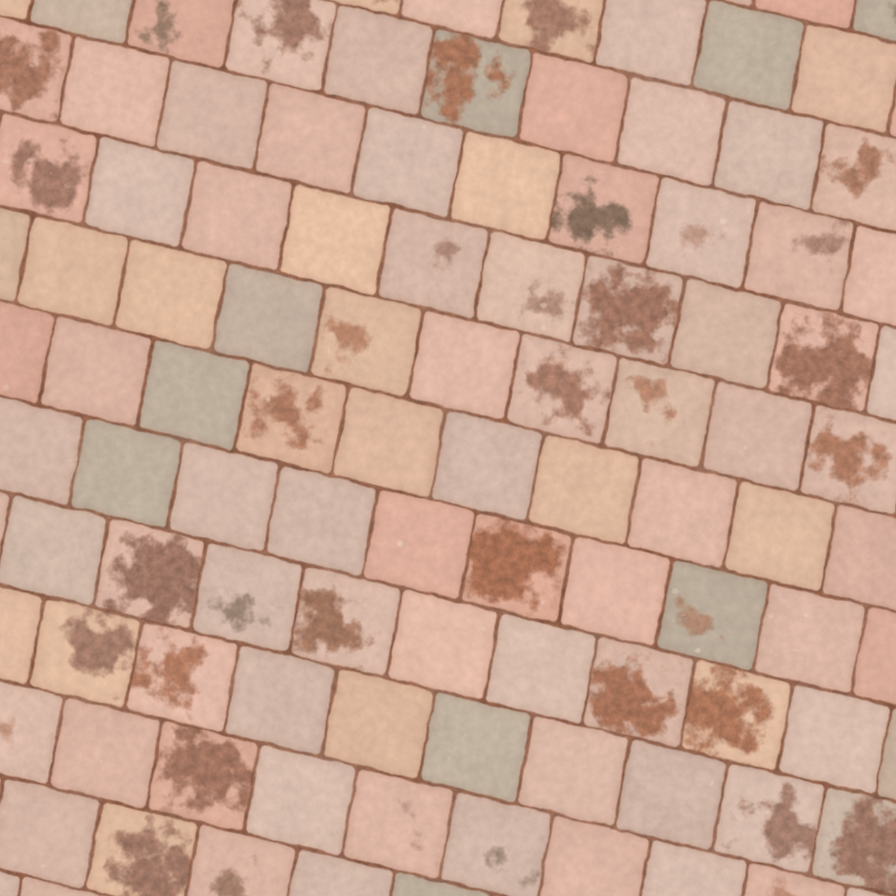
Give the GLSL for this texture, as a Shadertoy shader.

```glsl
// Weathered rosy stone setts in tilted, staggered rows with thin brown joints and patchy stains.
#define COUNT vec2(8.91, 9.72)  // setts per canvas along and across the rows
#define TILT 0.237              // slope of the rows, radians
#define STAGGER 0.42            // shift of every second row
#define LEAN 0.05               // skew of the upright joints
#define JOINT 0.0017            // half width of a joint
#define CORNER 0.007            // corner radius of a sett
#define WOBBLE 0.0034           // waviness of the edges
#define STAINED 0.42            // share of setts with a stain
#define GRAIN 0.075             // strength of the stone grain

const vec3 ROSE = vec3(0.875, 0.715, 0.645);
const vec3 SAND = vec3(0.885, 0.735, 0.625);
const vec3 ASH = vec3(0.835, 0.725, 0.665);
const vec3 SAGE = vec3(0.745, 0.685, 0.615);
const vec3 BLUSH = vec3(0.875, 0.665, 0.590);
const vec3 RUST = vec3(0.645, 0.425, 0.320);
const vec3 UMBER = vec3(0.600, 0.440, 0.375);
const vec3 SOOT = vec3(0.430, 0.370, 0.310);
const vec3 MORTAR = vec3(0.535, 0.350, 0.265);

// Three random values in 0..1 for an integer cell
vec3 hash(vec2 cell) {
    vec3 p = fract(cell.xyx * vec3(0.1031, 0.1030, 0.0973));
    p += dot(p, p.yxz + 33.33);
    return fract((p.xxy + p.yzz) * p.zyx);
}

float gradientAt(vec2 cell, vec2 offset) {
    float angle = 6.2832 * hash(cell).x;
    return dot(vec2(cos(angle), sin(angle)), offset);
}

// Gradient noise, about -0.7..0.7
float noise(vec2 p) {
    vec2 i = floor(p), f = fract(p);
    vec2 s = f * f * f * (f * (f * 6.0 - 15.0) + 10.0);
    vec2 e = vec2(1.0, 0.0);
    return mix(mix(gradientAt(i, f), gradientAt(i + e, f - e), s.x),
               mix(gradientAt(i + e.yx, f - e.yx), gradientAt(i + 1.0, f - 1.0), s.x), s.y);
}

float fbm(vec2 p) {
    float sum = 0.0, gain = 0.6;
    for (int k = 0; k < 4; k++) {
        sum += gain * noise(p);
        p = mat2(1.6, 1.2, -1.2, 1.6) * p + 7.3;
        gain *= 0.52;
    }
    return sum;
}

// Signed distance to a rounded box
float roundedBox(vec2 p, vec2 halfSize, float radius) {
    vec2 b = abs(p) - halfSize + radius;
    return length(max(b, 0.0)) + min(max(b.x, b.y), 0.0) - radius;
}

// Base tint of one sett
vec3 settColour(vec3 rnd, vec3 rnd2) {
    vec3 tint = mix(ROSE, ASH, smoothstep(0.25, 0.75, rnd.x));
    tint = mix(tint, SAND, smoothstep(0.66, 0.90, rnd.y));
    tint = mix(tint, BLUSH, 0.8 * smoothstep(0.84, 0.97, rnd.z));
    tint = mix(tint, SAGE, smoothstep(0.84, 0.94, rnd2.x));
    return tint * (0.975 + 0.05 * rnd2.y);
}

void mainImage(out vec4 fragColor, in vec2 fragCoord) {
    vec2 p = fragCoord / iResolution.y;
    p.y = 1.0 - p.y;

    // Turn into row space, with wavy edges
    vec2 q = p + WOBBLE * vec2(fbm(p * 38.0), fbm(p * 38.0 + 50.0));
    float c = cos(TILT), s = sin(TILT);
    q = vec2(c * q.x + s * q.y, c * q.y - s * q.x) * COUNT - vec2(0.0, 0.17);

    // Staggered cells
    float row = floor(q.y);
    q.x -= 0.83 + STAGGER * mod(row, 2.0) + 0.07 * (hash(vec2(row, 91.0) + 40.0).x - 0.5);
    q.x -= LEAN * fract(q.y);
    vec2 cell = floor(q) + 60.0;
    vec2 f = fract(q) - 0.5;
    vec3 rnd = hash(cell), rnd2 = hash(cell + 137.0), rnd3 = hash(cell + 271.0);

    // Stone with cloudy tone and fine grain
    vec3 colour = settColour(rnd, rnd2);
    float cloud = fbm(p * 24.0 + rnd.xy * 20.0);
    float grain = fbm(p * 95.0);
    colour *= 1.0 + GRAIN * (0.7 * cloud + grain);

    // Stain: ragged blob around a random point of the sett
    vec2 centre = 0.4 * (rnd3.xy - 0.5);
    float size = mix(0.10, 0.52, rnd3.z * rnd3.z);
    float blob = size - length(f - centre) + 0.75 * fbm(p * 30.0 + rnd2.xy * 31.0);
    float stain = smoothstep(-0.08, 0.20, blob) * step(1.0 - STAINED, rnd2.z);
    vec3 stainColour = mix(RUST, UMBER, smoothstep(0.2, 0.8, rnd3.x));
    stainColour = mix(stainColour, SOOT, 0.85 * smoothstep(0.84, 0.92, rnd3.y));
    stainColour *= 1.0 + 0.30 * grain;
    colour = mix(colour, stainColour, stain * mix(0.50, 0.95, rnd3.z));

    // Pale chips
    float chip = smoothstep(0.43, 0.62, noise(p * 75.0 + 13.0)) * smoothstep(-0.1, 0.3, noise(p * 9.0));
    colour = mix(colour, vec3(0.93, 0.83, 0.77), 0.55 * chip);

    // Joint of uneven width, with dust along the edge
    float depth = -roundedBox(f / COUNT, 0.5 / COUNT, CORNER);
    float width = JOINT * (1.0 + 0.9 * noise(p * 28.0 + 5.0));
    float soft = max(0.0016, 1.0 / iResolution.y);
    float joint = 1.0 - smoothstep(width - soft, width + soft, depth);
    float dust = exp(-max(depth, 0.0) / 0.0045);
    colour = mix(colour, MORTAR, 0.24 * dust);
    colour = mix(colour, MORTAR * (1.0 + 0.35 * grain), joint * (0.84 + 0.3 * noise(p * 17.0)));

    fragColor = vec4(clamp(colour, 0.0, 1.0), 1.0);
}
```
